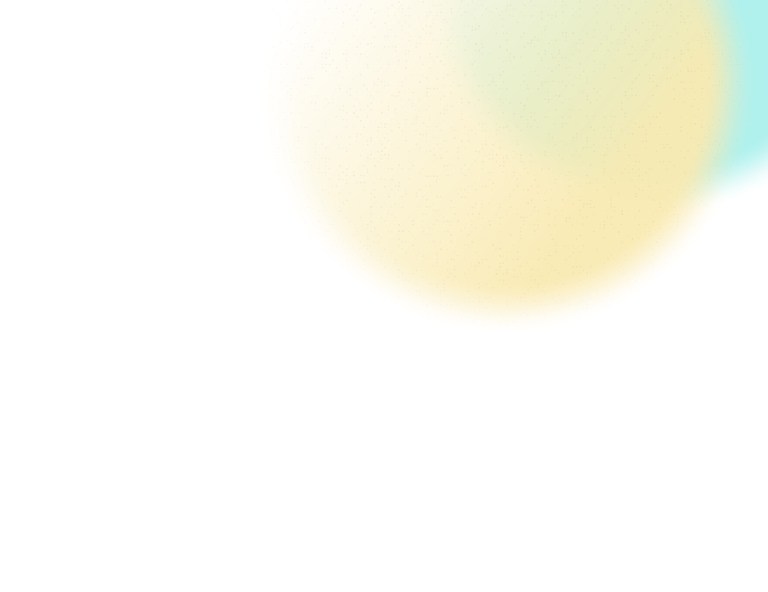
Write a WebGL 2 fragment shader that draws this background.

```glsl
#version 300 es
precision highp float;

uniform vec2 u_resolution;
out vec4 outColor;

// Lengths are in canvas heights
const vec3 PAPER = vec3(1.0);
const vec3 YELLOW = vec3(0.976, 0.916, 0.695);
const vec3 CYAN = vec3(0.69, 0.945, 0.93);

const vec2 SUN_CENTER = vec2(0.851, 0.861);
const float SUN_RADIUS = 0.381;
const float SUN_BLUR = 0.046;
const vec2 SUN_FADE = vec2(-0.219, 0.415);
const float SUN_OPACITY = 0.95;

const vec2 POOL_CENTER = vec2(1.108, 1.042);
const float POOL_RADIUS = 0.364;
const float POOL_BLUR = 0.042;
const vec2 POOL_FADE = vec2(-0.067, 0.39);

const vec2 FADE_DIRECTION = vec2(0.8, -0.6);

const float SPECK_CELLS = 170.0;
const float SPECK_DENSITY = 0.2;
const float SPECK_SIZE = 0.24;
const float SPECK_STRENGTH = 0.045;
const float SPECK_SPREAD = 0.09;

vec3 hash3(vec2 cell) {
    vec3 q = fract(cell.xyx * vec3(0.1031, 0.1030, 0.0973));
    q += dot(q, q.yxz + 33.33);
    return fract((q.xxy + q.yzz) * q.zyx);
}

// Soft disc: 1 inside, 0 outside
float softDisc(vec2 p, vec2 center, float radius, float blur) {
    return 1.0 - smoothstep(radius - blur, radius + blur, distance(p, center));
}

// Linear opacity ramp along the shared fade direction
float fade(vec2 p, vec2 range) {
    float along = dot(p, FADE_DIRECTION);
    return clamp((along - range.x) / (range.y - range.x), 0.0, 1.0);
}

// Cellular specks: one jittered dot in some of the cells
float specks(vec2 p) {
    vec2 grid = p * SPECK_CELLS;
    vec3 rnd = hash3(floor(grid));
    vec2 center = mix(vec2(0.35), vec2(0.65), rnd.xy);
    float pixel = SPECK_CELLS / u_resolution.y;
    float d = distance(fract(grid), center);
    float dot1 = 1.0 - smoothstep(SPECK_SIZE - 0.5 * pixel, SPECK_SIZE + 0.5 * pixel, d);
    float present = step(1.0 - SPECK_DENSITY, rnd.z);
    return dot1 * present * mix(0.3, 1.0, rnd.x);
}

void main() {
    vec2 p = gl_FragCoord.xy / u_resolution.y;

    // Cyan disc behind, yellow disc in front
    float pool = softDisc(p, POOL_CENTER, POOL_RADIUS, POOL_BLUR) * fade(p, POOL_FADE);
    float sun = softDisc(p, SUN_CENTER, SUN_RADIUS, SUN_BLUR) * fade(p, SUN_FADE);
    vec3 color = mix(PAPER, CYAN, pool);
    color = mix(color, YELLOW, sun * SUN_OPACITY);

    // Fine grain that thins out just past the yellow rim
    float grainArea = softDisc(p, SUN_CENTER, SUN_RADIUS, SPECK_SPREAD);
    color -= SPECK_STRENGTH * specks(p) * grainArea;

    outColor = vec4(color, 1.0);
}
```
